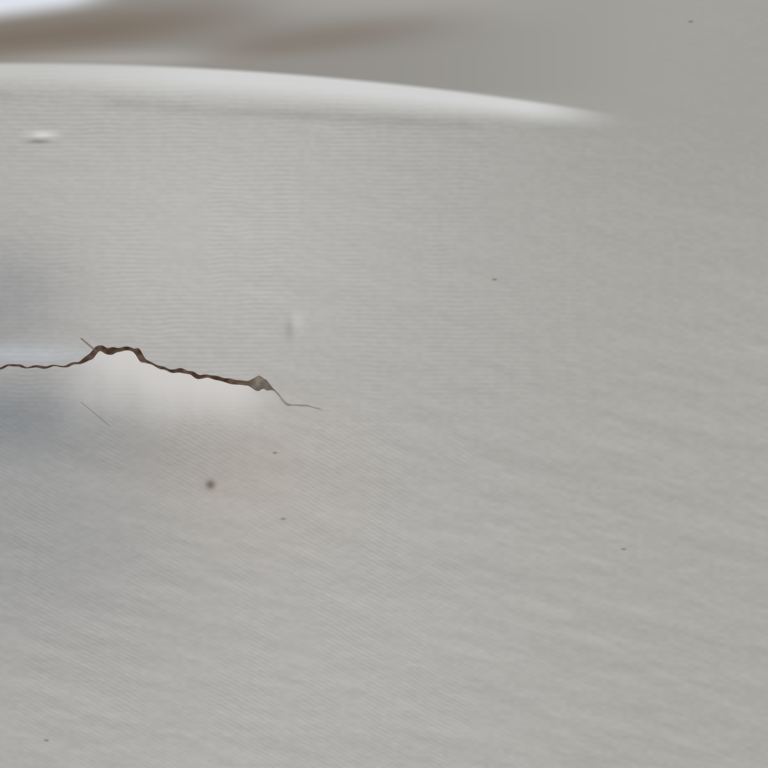
A three.js fragment shader for this texture:

```glsl
varying vec2 vUv;

const vec3 PAINT = vec3(0.682, 0.674, 0.660);
const vec3 PAINT_RIGHT = vec3(0.662, 0.658, 0.640);
const vec3 COOL_SHADE = vec3(0.50, 0.515, 0.53);
const vec3 FOLD_GREY = vec3(0.575, 0.565, 0.548);
const vec3 FOLD_RIGHT = vec3(0.640, 0.635, 0.615);
const vec3 FOLD_BROWN = vec3(0.48, 0.435, 0.39);
const vec3 HIGHLIGHT = vec3(0.82, 0.825, 0.82);
const vec3 FLAP_LIGHT = vec3(0.81, 0.80, 0.79);
const vec3 SKY_WHITE = vec3(0.87, 0.89, 0.92);
const vec3 CRACK_DARK = vec3(0.27, 0.20, 0.16);
const vec3 CRACK_GREY = vec3(0.42, 0.39, 0.35);
const float WEAVE_FREQ = 165.0;
const float WEAVE_DEPTH = 0.009;
const float RELIEF_DEPTH = 0.10;
const float SPECK_CELLS = 13.0;

float hash(vec2 p) {
  return fract(sin(dot(p, vec2(127.1, 311.7))) * 43758.5453);
}

float noise(vec2 p) {
  vec2 i = floor(p), f = fract(p);
  f = f * f * (3.0 - 2.0 * f);
  return mix(mix(hash(i), hash(i + vec2(1, 0)), f.x),
             mix(hash(i + vec2(0, 1)), hash(i + vec2(1, 1)), f.x), f.y);
}

float relief(vec2 p) {
  vec2 q = vec2(p.x * 13.0 + p.y * 4.0, p.y * 38.0 + p.x * 9.0);
  float sum = 0.0, amp = 0.5;
  for (int i = 0; i < 4; i++) {
    sum += amp * noise(q);
    q = q * 2.03 + 7.3;
    amp *= 0.5;
  }
  return sum;
}

float blob(vec2 p, vec2 center, vec2 size) {
  vec2 d = (p - center) / size;
  return exp(-dot(d, d));
}

float segment(vec2 p, vec2 a, vec2 b) {
  vec2 ab = b - a;
  return length(p - a - ab * clamp(dot(p - a, ab) / dot(ab, ab), 0.0, 1.0));
}

float stroke(float d, float width) {
  return 1.0 - smoothstep(width - 0.0012, width + 0.0012, d);
}

float window(float a, float b, float c, float d, float x) {
  return smoothstep(a, b, x) * (1.0 - smoothstep(c, d, x));
}

float crackHeight(float x) {
  float y = 0.523 + 0.022 * smoothstep(0.085, 0.135, x) - 0.026 * smoothstep(0.165, 0.212, x);
  y -= 0.15 * max(x - 0.212, 0.0) + 0.021 * smoothstep(0.35, 0.376, x);
  return y + 0.006 * (noise(vec2(x * 85.0, 3.0)) - 0.5);
}

// Large soft light, wrinkles and woven grain
vec3 wall(vec2 p) {
  vec3 col = mix(PAINT, PAINT_RIGHT, smoothstep(0.3, 0.9, p.x));
  col += 0.04 * blob(p, vec2(0.27, 0.70), vec2(0.27, 0.20));
  col += 0.015 * blob(p, vec2(0.5, 0.1), vec2(0.35, 0.25));
  col -= 0.035 * blob(p, vec2(1.0, 0.9), vec2(0.35, 0.2));
  col = mix(col, COOL_SHADE, 0.45 * blob(p, vec2(0.0, 0.61), vec2(0.09, 0.08)));
  col = mix(col, COOL_SHADE, 0.75 * blob(p, vec2(0.0, 0.455), vec2(0.13, 0.05)));
  col = mix(col, COOL_SHADE, 0.38 * blob(p, vec2(0.0, 0.32), vec2(0.24, 0.17)));
  col -= 0.035 * blob(p, vec2(0.23, 0.405 - 0.12 * (p.x - 0.23)), vec2(0.15, 0.035));
  col += vec3(0.018, 0.004, -0.008) * blob(p, vec2(0.32, 0.38), vec2(0.13, 0.09));
  float rough = 0.4 + 0.6 * smoothstep(0.55, 0.1, p.y - 0.25 * p.x);
  col += RELIEF_DEPTH * rough * (relief(p) - relief(p + vec2(-0.002, 0.006)));
  float wobble = 0.004 * noise(p * 30.0);
  float level = sin(6.2832 * WEAVE_FREQ * (p.y + wobble));
  float slant = sin(6.2832 * WEAVE_FREQ * (p.y + 0.55 * p.x + wobble));
  float thread = mix(level, slant, 0.8 * smoothstep(0.52, 0.42, p.y));
  float grain = window(-0.1, 0.05, 0.45, 0.9, p.x) * 1.6 * noise(p * vec2(35.0, 12.0));
  return col + WEAVE_DEPTH * grain * thread + 0.02 * (noise(p * vec2(150.0, 230.0)) - 0.5);
}

// Shadowed fold at the top with a bright lip beneath it
vec3 fold(vec3 col, vec2 p) {
  float lip = 0.916 - 0.105 * p.x * p.x;
  float base = 0.886 - 0.062 * p.x;
  float soft = 0.004 + 0.07 * smoothstep(0.55, 0.95, p.x);
  vec3 shade = mix(FOLD_GREY, FOLD_RIGHT, smoothstep(0.4, 0.95, p.x));
  shade += 0.06 * smoothstep(0.95, 1.0, p.y) * smoothstep(0.25, 0.4, p.x) * (1.0 - smoothstep(0.5, 0.8, p.x));
  shade += 0.08 * blob(p, vec2(0.14, 0.925), vec2(0.2, 0.012));
  float brown = blob(p, vec2(p.x, 0.948 + 0.1 * p.x), vec2(1.0, 0.027));
  shade = mix(shade, FOLD_BROWN, 0.9 * brown * (1.0 - smoothstep(0.1, 0.45, p.x)));
  float crease = blob(p, vec2(p.x, 0.89 + 0.14 * p.x), vec2(1.0, 0.022));
  shade = mix(shade, FOLD_BROWN, 0.5 * crease * window(0.2, 0.36, 0.42, 0.7, p.x));
  float sky = smoothstep(0.965, 0.995, p.y - 0.13 * p.x);
  shade = mix(shade, SKY_WHITE, sky * (1.0 - smoothstep(0.08, 0.18, p.x)));
  col = mix(col, shade, smoothstep(lip - soft, lip + soft, p.y) * (1.0 - 0.5 * smoothstep(0.75, 1.0, p.x)));
  float shine = window(base - 0.010, mix(base, lip, 0.75), lip - 0.002, lip + 0.006, p.y);
  shine *= mix(0.55, 1.0, smoothstep(0.02, 0.3, p.x)) * (1.0 - smoothstep(0.68, 0.83, p.x));
  col = mix(col, HIGHLIGHT, shine);
  float edge = blob(p, vec2(p.x, base - 0.012), vec2(1.0, 0.007));
  return col - 0.05 * edge * (1.0 - smoothstep(0.5, 0.85, p.x)) * noise(p * vec2(25.0, 60.0));
}

// Split paint with a lifted, lit lower flap
vec3 crack(vec3 col, vec2 p) {
  float h = crackHeight(p.x);
  float slope = (crackHeight(p.x + 0.002) - crackHeight(p.x - 0.002)) / 0.004;
  float d = (p.y - h) / sqrt(1.0 + slope * slope);
  float depth = mix(0.115, 0.065, smoothstep(0.12, 0.34, p.x));
  float flap = smoothstep(0.002, -0.004, d) * smoothstep(-depth, -0.005, p.y - h);
  col = mix(col, FLAP_LIGHT, 0.95 * flap * window(0.05, 0.17, 0.30, 0.38, p.x));
  col += vec3(0.06, 0.075, 0.10) * blob(p, vec2(0.03, 0.538), vec2(0.08, 0.013));
  float width = 0.0012 + 0.003 * window(0.10, 0.13, 0.17, 0.22, p.x);
  width += 0.0012 * window(0.2, 0.22, 0.32, 0.34, p.x) + 0.006 * window(0.322, 0.338, 0.346, 0.357, p.x);
  width *= 0.5 + noise(vec2(p.x * 110.0, 8.0));
  float ink = stroke(abs(d), width) * (1.0 - smoothstep(0.41, 0.425, p.x));
  ink *= mix(1.0, 0.6, smoothstep(0.35, 0.37, p.x));
  vec3 gap = mix(CRACK_DARK, CRACK_GREY, smoothstep(0.31, 0.34, p.x));
  col = mix(col, gap + 0.2 * (noise(p * 170.0) - 0.5), 0.9 * ink);
  float branch = segment(p, vec2(0.106, 0.559), vec2(0.125, 0.543));
  col = mix(col, CRACK_GREY, 0.8 * stroke(branch, 0.001));
  float peel = segment(p, vec2(0.106, 0.476), vec2(0.142, 0.446));
  return mix(col, CRACK_GREY, 0.4 * stroke(peel, 0.0007));
}

// Chips, dimples and scattered dirt
vec3 marks(vec3 col, vec2 p) {
  col += 0.13 * blob(p, vec2(0.056, 0.825), vec2(0.018, 0.005));
  col -= 0.14 * blob(p, vec2(0.05, 0.816), vec2(0.014, 0.003));
  col += 0.05 * blob(p, vec2(0.386, 0.582), vec2(0.011, 0.012));
  col -= 0.07 * blob(p, vec2(0.377, 0.572), vec2(0.006, 0.016));
  col = mix(col, CRACK_GREY, 0.85 * blob(p, vec2(0.274, 0.369), vec2(0.006)));
  vec2 cell = floor(p * SPECK_CELLS);
  vec2 spot = 0.2 + 0.6 * vec2(hash(cell + 3.1), hash(cell + 8.7));
  vec2 off = (fract(p * SPECK_CELLS) - spot) / SPECK_CELLS;
  float chance = 0.04 + 0.4 * smoothstep(0.7, 0.95, p.x) * smoothstep(0.85, 0.95, p.y);
  float speck = step(hash(cell), chance) * blob(off, vec2(0.0), vec2(0.003, 0.0015));
  return mix(col, CRACK_GREY, 0.6 * speck);
}

void main() {
  vec3 col = marks(crack(fold(wall(vUv), vUv), vUv), vUv);
  gl_FragColor = vec4(clamp(col, 0.0, 1.0), 1.0);
}
```
